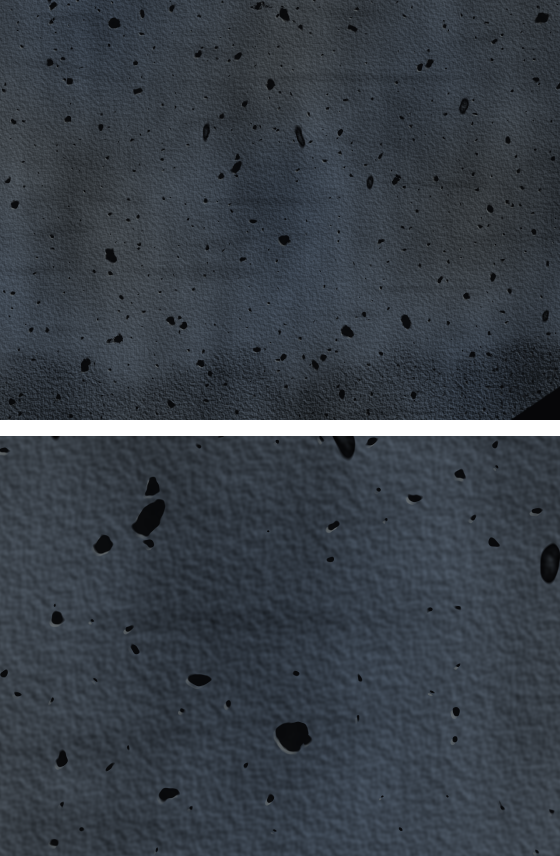
Top, the full canvas; bottom, a detail of the centre.
Write a Shadertoy shader that draws this texture.

```glsl
// Weathered dark concrete: a slate wall with vertical stains, fine embossed
// grain, air pores with sunlit lower-left rims, and a damp crumbling foot.
// Pores come from jittered grids; stains and crumbs from gradient noise.

#define SHADE_COLOR vec3(0.155, 0.174, 0.194)
#define LIGHT_COLOR vec3(0.272, 0.302, 0.334)
#define PIT_COLOR   vec3(0.022, 0.025, 0.032)
#define RIM_COLOR   vec3(0.44, 0.46, 0.46)
#define LIGHT_STEP  vec2(0.0017, 0.0021)
#define GRAIN_SCALE 120.0
#define GRAIN_DEPTH 0.50
#define STAIN_DEPTH 0.52

vec2 hash2(vec2 c) {
    vec3 q = fract(c.xyx * vec3(0.1031, 0.1030, 0.0973));
    q += dot(q, q.yzx + 33.33);
    return fract((q.xx + q.yz) * q.zy);
}

float cornerSlope(vec2 cell, vec2 offset) {
    float angle = 6.2832 * hash2(cell).x;
    return dot(vec2(cos(angle), sin(angle)), offset);
}

// Gradient noise, roughly -1 to 1
float noise(vec2 p) {
    vec2 i = floor(p), f = fract(p);
    vec2 u = f * f * f * (f * (f * 6.0 - 15.0) + 10.0);
    vec2 e = vec2(1.0, 0.0);
    float low = mix(cornerSlope(i, f), cornerSlope(i + e, f - e), u.x);
    float high = mix(cornerSlope(i + e.yx, f - e.yx), cornerSlope(i + 1.0, f - 1.0), u.x);
    return 1.4 * mix(low, high, u.y);
}

float fbm(vec2 p) {
    float sum = 0.0, gain = 0.55;
    for (int k = 0; k < 4; k++) {
        sum += gain * noise(p);
        p = mat2(1.6, 1.2, -1.2, 1.6) * p + 7.3;
        gain *= 0.5;
    }
    return sum;
}

float grainHeight(vec2 p) {
    return noise(p * GRAIN_SCALE) + 0.5 * noise(p * GRAIN_SCALE * 2.1 + 5.0);
}

// Distance to pores scattered one per grid cell; tilt limits their lean
float pores(vec2 p, float cell, float chance, vec2 radius, float stretch, float tilt) {
    float d = 1.0;
    vec2 home = floor(p / cell);
    for (int j = -1; j <= 1; j++)
    for (int i = -1; i <= 1; i++) {
        vec2 id = home + vec2(i, j);
        vec2 place = hash2(id + 400.0 * cell + 11.0);
        vec2 kind = hash2(id + 900.0 * cell + 57.0);
        if (kind.x > chance) continue;
        float size = kind.y * kind.y;
        float a = tilt * (fract(kind.x * 91.7) - 0.5);
        vec2 v = p - (id + 0.12 + 0.76 * place) * cell;
        v = mat2(cos(a), -sin(a), sin(a), cos(a)) * v;
        v.y /= mix(1.0, stretch, fract(kind.y * 37.3));
        d = min(d, length(v) - mix(radius.x, radius.y, size));
    }
    return d;
}

// Damp, rough concrete along the foot, deepest at the right
float dampMask(vec2 p) {
    float edge = 0.11 + 0.08 * smoothstep(0.7, 1.3, p.x) + 0.11 * fbm(vec2(p.x * 5.0, p.y * 3.0));
    return 1.0 - smoothstep(-0.035, 0.035, p.y - edge);
}

float patchMask(vec2 p, vec2 center, vec2 size) {
    vec2 v = (p - center) / size;
    return exp(-dot(v, v));
}

// Distance to every hole: three pore sizes and broken crumbs
float holes(vec2 p, float damp) {
    vec2 warp = vec2(noise(p * 62.0), noise(p * 62.0 + 31.0)) * 0.0045;
    warp += vec2(noise(p * 170.0 + 9.0), noise(p * 170.0 + 77.0)) * 0.0012;
    vec2 q = p + warp;
    float d = pores(q, 0.036, 0.48, vec2(0.0011, 0.0040), 1.2, 6.3);
    d = min(d, pores(q, 0.092, 0.40, vec2(0.0038, 0.0085), 1.5, 6.3));
    d = min(d, pores(q, 0.180, 0.42, vec2(0.0065, 0.0125), 1.8, 6.3));
    float broken = patchMask(p, vec2(0.28, 0.19), vec2(0.065, 0.045))
                 + patchMask(p, vec2(0.63, 0.99), vec2(0.055, 0.030))
                 + 0.8 * patchMask(p, vec2(0.25, 0.04), vec2(0.060, 0.045));
    float crumbs = (1.0 - 0.85 * broken - fbm(p * 34.0)) / 60.0;
    float corner = smoothstep(0.75, 1.3, p.x - p.y);
    float pits = (1.05 - damp * (0.28 + 0.28 * corner) - noise(p * 95.0)) / 150.0;
    return min(d, min(crumbs, pits));
}

void mainImage(out vec4 fragColor, in vec2 fragCoord) {
    vec2 p = fragCoord / iResolution.y;
    float aspect = iResolution.x / iResolution.y;
    float soft = 0.9 / iResolution.y;
    float damp = dampMask(p);

    // Stains: vertical runs, clouds, faint horizontal seams, pale low band
    float tone = 0.54 + STAIN_DEPTH * fbm(vec2(p.x * 6.0, p.y * 1.1 + 3.0));
    tone += 0.38 * fbm(p * 4.5 + 13.0) + 0.16 * fbm(p * 22.0);
    tone -= 0.22 * smoothstep(0.25, 0.8, noise(vec2(p.x * 3.0, p.y * 24.0)));
    tone += 0.20 * patchMask(p, vec2(p.x, 0.24), vec2(1.0, 0.17));
    tone -= 0.38 * damp + 0.25 * smoothstep(aspect - 0.3, aspect, p.x);

    // Embossed grain lit from the upper right
    float relief = grainHeight(p) - grainHeight(p + LIGHT_STEP);
    tone += GRAIN_DEPTH * (1.0 + 0.7 * damp) * relief;
    vec3 color = mix(SHADE_COLOR, LIGHT_COLOR, clamp(tone, -0.6, 1.5));
    color *= 1.0 + vec3(-0.03, 0.0, 0.04) * (0.4 + 2.0 * noise(p * 2.2 + 40.0));

    // Shallow upright gouges with a shaded floor
    vec2 bent = p + 0.003 * vec2(noise(p * 55.0), noise(p * 55.0 + 8.0));
    float gouge = pores(bent, 0.31, 0.30, vec2(0.007, 0.011), 3.2, 0.7);
    float floorTone = smoothstep(-0.009, 0.0, gouge);
    vec3 gougeColor = mix(SHADE_COLOR * 0.75, PIT_COLOR, floorTone) * (1.0 + 0.5 * relief);
    color = mix(color, gougeColor, 1.0 - smoothstep(-soft, soft, gouge));

    // Dark holes and the bright lips facing the light
    float hole = 1.0 - smoothstep(-soft, soft, holes(p, damp));
    float lip = 1.0 - smoothstep(-soft, soft, holes(p + LIGHT_STEP, damp));
    float glint = smoothstep(-0.4, 0.6, noise(p * 75.0 + 21.0));
    color = mix(color, RIM_COLOR, 0.65 * lip * glint * (1.0 - 0.5 * damp));
    color = mix(color, PIT_COLOR, 0.95 * hole);

    // Cast shadow across the lower right corner
    float shadow = p.y - 0.68 * (p.x - aspect + 0.118);
    color = mix(PIT_COLOR, color, smoothstep(-0.003, 0.003, shadow));
    fragColor = vec4(color, 1.0);
}
```
